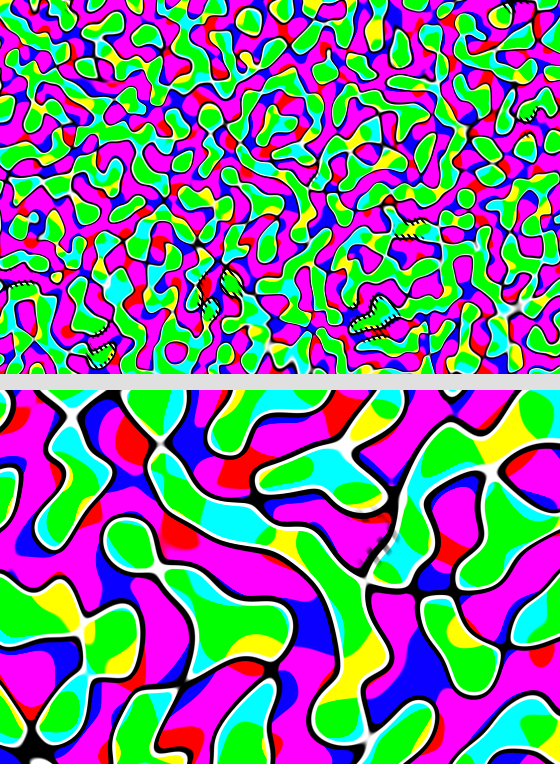
Top: the whole. Bottom: its middle third, enlarged.
A WebGL 2 fragment shader for this pattern:

```glsl
#version 300 es
precision highp float;
// Draws a saturated labyrinth of green and magenta blobs with black and white rims.

uniform vec2 u_resolution;
out vec4 fragColor;

const float PI = 3.1415927;
const float TAU = 6.2831853;
const int WAVE_COUNT = 26;

const vec3 GREEN = vec3(0.0, 1.0, 0.0);
const vec3 MAGENTA = vec3(1.0, 0.0, 1.0);
const vec3 CYAN = vec3(0.0, 1.0, 1.0);
const vec3 BLUE = vec3(0.04, 0.0, 1.0);
const vec3 YELLOW = vec3(1.0, 1.0, 0.0);
const vec3 RED = vec3(1.0, 0.0, 0.0);
const vec3 WHITE = vec3(1.0);
const vec3 BLACK = vec3(0.0);

float hash(float n) {
    return fract(sin(n * 12.9898) * 43758.547);
}

// Sum of plane waves spread evenly over all directions, with unit variance:
// value in x, gradient in yz.
vec3 waveField(vec2 p, float frequency, float seed) {
    vec3 total = vec3(0.0);
    for (int i = 0; i < WAVE_COUNT; i++) {
        float id = seed + float(i) * 3.0;
        float angle = PI * (float(i) + hash(id)) / float(WAVE_COUNT);
        float rate = TAU * frequency * mix(0.7, 1.3, hash(id + 1.0));
        vec2 k = rate * vec2(cos(angle), sin(angle));
        float phase = dot(k, p) + TAU * hash(id + 2.0);
        total += vec3(cos(phase), -k * sin(phase));
    }
    return total * sqrt(2.0 / float(WAVE_COUNT));
}

// Soft step whose ramp is centred on the edge.
float ramp(float edge, float x, float softness) {
    return smoothstep(edge - softness, edge + softness, x);
}

// Bends the plane so that the blobs lose their regularity.
vec2 bend(vec2 p) {
    return p + 0.008 * vec2(waveField(p, 3.5, 211.0).x, waveField(p, 3.5, 317.0).x);
}

// Body colour shifted to a cool or warm neighbour in bands that hug the rims.
vec3 tinted(vec3 body, vec3 cool, vec3 warm, float tint, float depth, float soft) {
    vec3 color = mix(cool, body, ramp(0.25 - 1.2 * depth, tint, soft));
    return mix(color, warm, ramp(0.45 + 0.9 * depth, tint, soft));
}

// Fine parallel teeth, shown only inside rare regions close to a rim.
float teeth(vec2 p, float region, float rimDistance) {
    float stripe = ramp(0.25, sin(TAU * 75.0 * dot(p, vec2(0.8, 0.6))), 0.5);
    float nearRim = 1.0 - smoothstep(0.006, 0.013, abs(rimDistance));
    return stripe * nearRim * smoothstep(1.6, 1.9, region);
}

void main() {
    vec2 p = gl_FragCoord.xy / u_resolution.y;
    float pixel = 1.0 / u_resolution.y;
    vec2 q = bend(p);

    // Blob field and its approximate signed distance to the rim
    vec3 blob = waveField(q, 13.5, 17.0);
    float level = blob.x - 0.11;
    float rim = level / max(length(blob.yz), 48.0);

    // Warm and cool patches on either side of the rim
    vec3 patches = waveField(q, 13.0, 503.0);
    float soft = pixel * max(length(patches.yz), 50.0);
    float depth = abs(level);
    vec3 inside = tinted(GREEN, CYAN, YELLOW, patches.x, depth, soft);
    vec3 outside = tinted(MAGENTA, BLUE, RED, patches.x, depth, soft);

    // Rim pair: white on the inner side, black on the outer side
    float region = waveField(p, 3.5, 829.0).x;
    float lineScale = 1.0 + 0.2 * clamp(region, -1.5, 1.5);
    float edge = 0.75 * pixel;
    vec3 color = mix(outside, BLACK, ramp(-0.0046 * lineScale, rim, edge));
    color = mix(color, WHITE, ramp(0.0, rim, edge));
    color = mix(color, inside, ramp(0.0034 * lineScale, rim, edge));

    color = mix(color, BLACK, teeth(p, region, rim));
    fragColor = vec4(color, 1.0);
}
```
